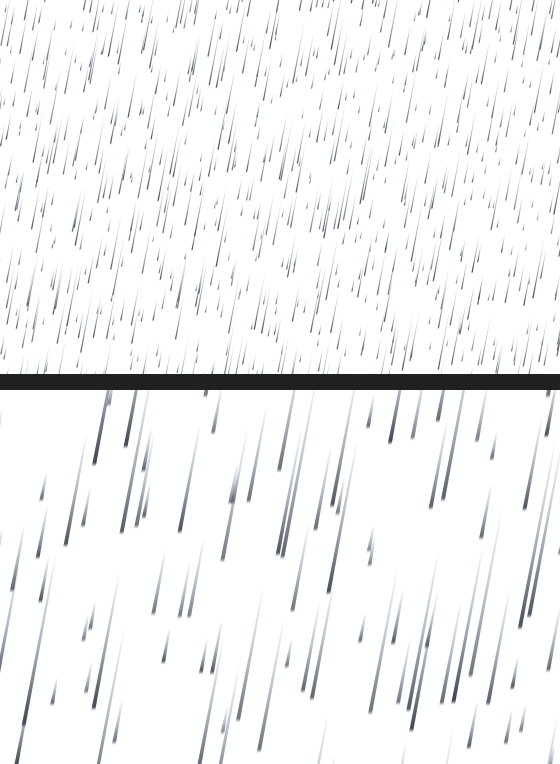
Top, the full canvas; bottom, a detail of the centre.
Write a WebGL 2 fragment shader that draws this pattern.

```glsl
#version 300 es
precision highp float;

// Slanted rain on a white ground: fine drops with dark heads and fading tails.
// Several sheared grids are overlaid; each cell holds one tapered drop of
// random place, length and tint, and its width is filtered analytically.

uniform vec2 u_resolution;
out vec4 fragColor;

const float SLANT = 0.19;            // sideways drift per unit of height
const vec2 CELL = vec2(0.065, 0.2);  // one drop per cell in each layer
const int LAYERS = 6;

// Four random values from a cell and layer index.
vec4 hash4(vec3 key) {
  vec4 q = fract(key.xyzx * vec4(0.1031, 0.1030, 0.0973, 0.1099));
  q += dot(q, q.wzxy + 33.33);
  return fract((q.xxyz + q.yzzw) * q.zywx);
}

// Share of a pixel's width covered by a line of the given half width.
float lineCoverage(float offset, float halfWidth, float pixel) {
  float right = min(offset + 0.5 * pixel, halfWidth);
  float left = max(offset - 0.5 * pixel, -halfWidth);
  return max(right - left, 0.0) / pixel;
}

// Colour and opacity of one drop; local.y rises from head to tail.
vec4 drop(vec2 local, float len, float tint, float strength, float pixel) {
  float along = clamp(local.y / len, 0.0, 1.0);
  float halfWidth = 0.00175 * (1.0 - 0.6 * along);
  float cover = lineCoverage(local.x, halfWidth, pixel);

  // Round the head and let the tail thin out.
  cover *= smoothstep(-0.5 * pixel, 0.004 + 0.5 * pixel, local.y);
  float fade = pow(1.0 - along, 0.85) * mix(0.66, 0.96, strength);

  vec3 head = vec3(0.20, 0.22, 0.26);
  vec3 tail = mix(vec3(0.44, 0.47, 0.51), vec3(0.38, 0.45, 0.55), tint);
  return vec4(mix(head, tail, smoothstep(0.0, 0.7, along)), cover * fade);
}

void main() {
  vec2 p = gl_FragCoord.xy / u_resolution.y;
  float pixel = 1.0 / u_resolution.y;
  vec2 sheared = vec2(p.x - SLANT * p.y, p.y);
  vec3 color = vec3(0.995, 1.0, 1.0);

  for (int i = 0; i < LAYERS; i++) {
    float layer = float(i) + 1.0;

    // Stagger the layers evenly and shift each column up or down.
    vec2 q = sheared + vec2(2.0 + CELL.x * layer / float(LAYERS), 2.0);
    float column = floor(q.x / CELL.x);
    q.y += CELL.y * hash4(vec3(column, 71.0, layer * 7.3)).x;
    vec2 id = vec2(column, floor(q.y / CELL.y));
    vec4 rnd = hash4(vec3(id, layer * 13.7));
    vec4 look = hash4(vec3(id.yx + 19.0, layer * 5.9));

    // Keep the whole drop inside its cell, near the middle of its column.
    float len = mix(0.025, 0.17, pow(rnd.z, 2.3));
    vec2 place = vec2(CELL.x * mix(0.3, 0.7, rnd.x),
                      mix(0.004, CELL.y - len - 0.004, rnd.y));
    vec2 local = q - id * CELL - place;
    local.x *= inversesqrt(1.0 + SLANT * SLANT);

    vec4 ink = drop(local, len, look.x, look.y, pixel);
    color = mix(color, ink.rgb, ink.a);
  }

  fragColor = vec4(color, 1.0);
}
```
